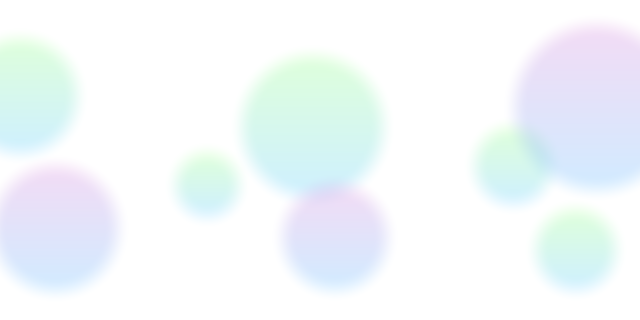
A Shadertoy shader for this background:

```glsl
// Soft pastel discs floating on white: five mint-to-cyan, three lilac-to-sky.
// Each disc is a blurred circle with a vertical gradient, laid translucently
// over the ones before it. Lengths are in canvas heights.

#define BLUR 0.042
#define OPACITY 0.4
#define MINT vec3(0.675, 1.0, 0.65)
#define CYAN vec3(0.525, 0.85, 1.0)
#define LILAC vec3(0.875, 0.65, 0.90)
#define SKY vec3(0.55, 0.80, 1.0)
#define GREEN_COUNT 5
#define DISC_COUNT 8

// Centre x, centre y, radius; the green discs come first
const vec3 DISCS[DISC_COUNT] = vec3[DISC_COUNT](
    vec3(0.063, 0.700, 0.176),
    vec3(0.977, 0.604, 0.219),
    vec3(0.648, 0.422, 0.096),
    vec3(1.604, 0.482, 0.117),
    vec3(1.800, 0.219, 0.122),
    vec3(0.174, 0.286, 0.193),
    vec3(1.047, 0.258, 0.161),
    vec3(1.865, 0.664, 0.255)
);

// Coverage of a disc with a blurred rim
float softDisc(vec2 offset, float radius) {
    return 1.0 - smoothstep(-BLUR, BLUR, length(offset) - radius);
}

void mainImage(out vec4 fragColor, in vec2 fragCoord) {
    vec2 p = fragCoord / iResolution.y;
    vec3 color = vec3(1.0);

    for (int i = 0; i < DISC_COUNT; i++) {
        vec2 offset = p - DISCS[i].xy;
        float radius = DISCS[i].z;

        // Gradient from the bottom to the top of the disc
        float height = clamp(0.5 + 0.5 * offset.y / radius, 0.0, 1.0);
        vec3 ink = i < GREEN_COUNT ? mix(CYAN, MINT, height)
                                   : mix(SKY, LILAC, height);

        color = mix(color, ink, OPACITY * softDisc(offset, radius));
    }

    fragColor = vec4(color, 1.0);
}
```
